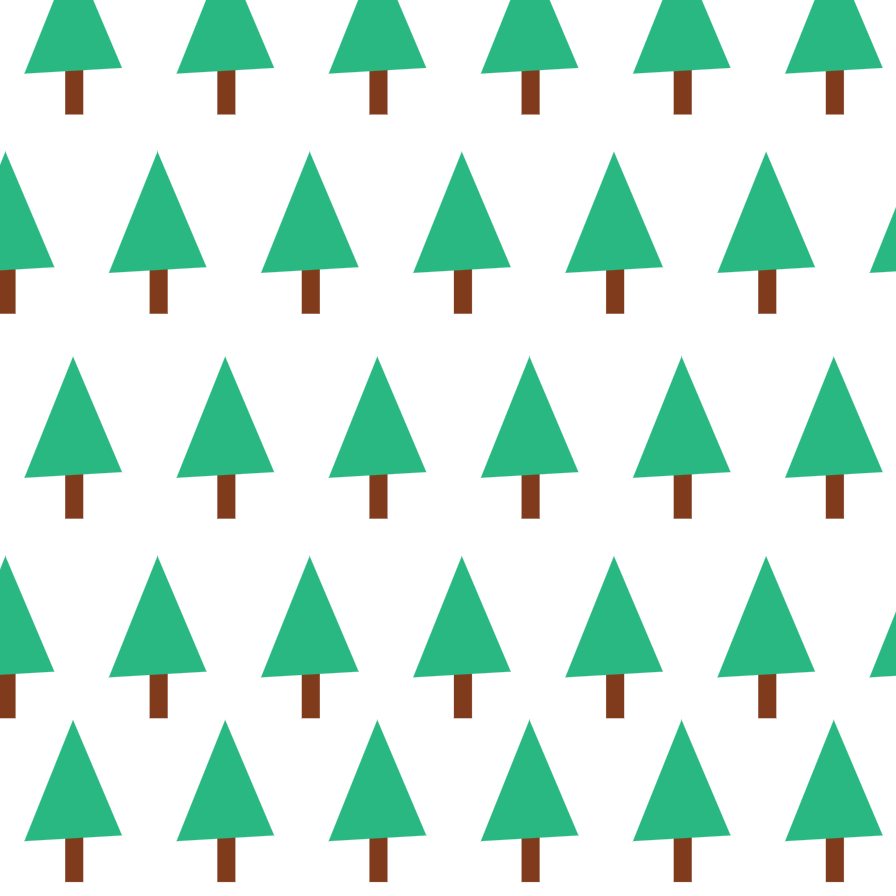
Reproduce this pattern procedurally as a WebGL 2 fragment shader.

```glsl
#version 300 es
precision highp float;

uniform vec2 u_resolution;
out vec4 outColor;

const vec3 PAPER = vec3(1.0);
const vec3 LEAF_GREEN = vec3(0.16, 0.72, 0.51);
const vec3 BARK_BROWN = vec3(0.50, 0.23, 0.11);

const int ROW_COUNT = 5;
const float COLUMN_PITCH = 0.1698;
const float FIRST_APEX_X = 0.0815;
const float ROW_STAGGER = 0.0943;

// Height of each row's treetops, from the top row down
const float APEX_Y[ROW_COUNT] = float[](1.0532, 0.8308, 0.6021, 0.3794, 0.1966);

// Signed distance to the line a-b, positive on its left side
float lineDistance(vec2 p, vec2 a, vec2 b) {
    vec2 along = normalize(b - a);
    vec2 fromA = p - a;
    return along.x * fromA.y - along.y * fromA.x;
}

// Triangle with clockwise corners
float triangleDistance(vec2 p, vec2 a, vec2 b, vec2 c) {
    return max(lineDistance(p, a, b), max(lineDistance(p, b, c), lineDistance(p, c, a)));
}

float boxDistance(vec2 p, vec2 center, vec2 halfSize) {
    vec2 d = abs(p - center) - halfSize;
    return max(d.x, d.y);
}

float coverage(float dist, float pixel) {
    return clamp(0.5 - dist / (1.2 * pixel), 0.0, 1.0);
}

// Tree with its treetop at the local origin; the crown overlaps the trunk
vec3 drawTree(vec3 color, vec2 p, float pixel) {
    float trunk = boxDistance(p, vec2(0.0013, -0.1530), vec2(0.0101, 0.0280));
    float crown = triangleDistance(p, vec2(0.0), vec2(0.0547, -0.1290), vec2(-0.0543, -0.1354));
    color = mix(color, BARK_BROWN, coverage(trunk, pixel));
    return mix(color, LEAF_GREEN, coverage(crown, pixel));
}

// Fold x into one column, centred on the treetop
float foldColumn(float x, float apexX, float pitch) {
    return (fract((x - apexX) / pitch + 0.5) - 0.5) * pitch;
}

void main() {
    float pixel = 1.0 / min(u_resolution.x, u_resolution.y);
    vec2 uv = gl_FragCoord.xy * pixel;
    vec3 color = PAPER;

    // Every second row is staggered sideways
    for (int row = 0; row < ROW_COUNT; row++) {
        float apexX = FIRST_APEX_X + ROW_STAGGER * float(row % 2);
        vec2 local = vec2(foldColumn(uv.x, apexX, COLUMN_PITCH), uv.y - APEX_Y[row]);
        color = drawTree(color, local, pixel);
    }

    outColor = vec4(color, 1.0);
}
```
